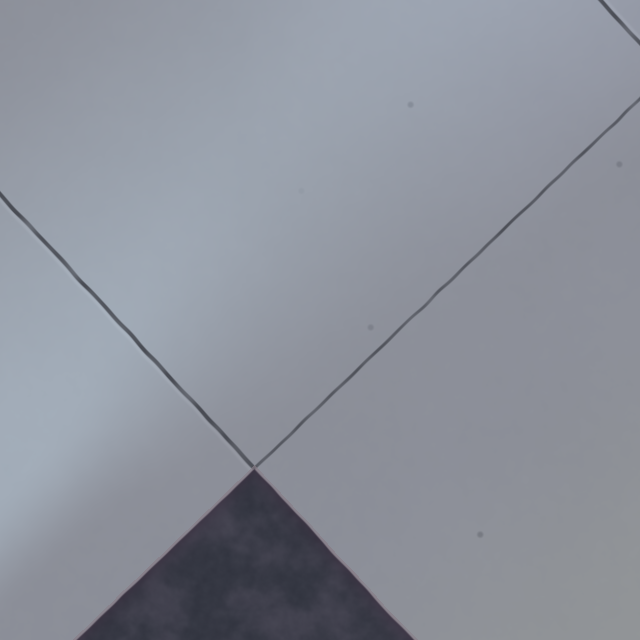
Reproduce this texture procedurally as a WebGL 2 fragment shader.

```glsl
#version 300 es
precision highp float;
// Large pale diagonal floor tiles with thin dark joints, a dark tile and a soft band of reflected light.

uniform vec2 u_resolution;
out vec4 fragColor;

vec2 hash2(vec2 p) {
    vec3 q = fract(p.xyx * vec3(0.1031, 0.1030, 0.0973));
    q += dot(q, q.yzx + 33.33);
    return fract((q.xx + q.yz) * q.zy);
}

float corner(vec2 cell, vec2 offset) {
    return dot(hash2(cell) * 2.0 - 1.0, offset);
}

float gradientNoise(vec2 p) {
    vec2 i = floor(p), f = fract(p);
    vec2 u = f * f * f * (f * (f * 6.0 - 15.0) + 10.0);
    vec2 e = vec2(1.0, 0.0);
    return mix(mix(corner(i, f), corner(i + e, f - e), u.x),
               mix(corner(i + e.yx, f - e.yx), corner(i + 1.0, f - 1.0), u.x), u.y);
}

float fbm(vec2 p) {
    float sum = 0.0, gain = 0.6;
    for (int i = 0; i < 4; i++) {
        sum += gain * gradientNoise(p);
        p = mat2(1.6, 1.2, -1.2, 1.6) * p + 7.3;
        gain *= 0.5;
    }
    return sum;
}

// Sparse faint spots, one candidate per grid cell
float specks(vec2 p) {
    vec2 cell = floor(p * 9.0);
    vec2 spot = 0.2 + 0.6 * hash2(cell + 4.0);
    float chance = hash2(cell + 31.0).x;
    float d = length(fract(p * 9.0) - spot) / 9.0;
    return smoothstep(0.93, 1.0, chance) * (1.0 - smoothstep(0.002, 0.007, d));
}

// Reflected daylight: crisp lower edge on the left, blurrier to the right
vec3 paleTile(vec2 p, vec2 t) {
    float blur = mix(0.07, 0.24, smoothstep(-0.3, 0.4, t.x));
    float glow = smoothstep(0.17 - blur, 0.18 + blur, t.y)
               * (1.0 - 0.95 * smoothstep(0.28, 0.85, t.y))
               * mix(1.0, 0.7, smoothstep(-0.25, 0.6, t.x));
    vec3 color = mix(vec3(0.548, 0.560, 0.598), vec3(0.635, 0.675, 0.722), glow);
    color += vec3(0.018, 0.020, 0.030) * smoothstep(0.3, 0.9, t.x) * smoothstep(-0.1, 0.1, t.y);
    color += vec3(0.022, 0.022, -0.006) * smoothstep(0.15, 0.65, -t.y);
    color += 0.010 * fbm(p * 5.0) + 0.007 * fbm(p * 38.0);
    return color - 0.09 * specks(p);
}

vec3 darkTile(vec2 p, float inset) {
    vec3 color = mix(vec3(0.205, 0.215, 0.258), vec3(0.262, 0.260, 0.310),
                     smoothstep(-0.2, 0.3, fbm(p * 14.0)));
    color += 0.035 * fbm(p * 60.0);
    return mix(color, vec3(0.235, 0.190, 0.255), 0.7 * exp(-max(inset, 0.0) / 0.011));
}

float stroke(float d, float halfWidth, float soft) {
    return 1.0 - smoothstep(halfWidth - soft, halfWidth + soft, abs(d));
}

void main() {
    vec2 p = gl_FragCoord.xy / u_resolution;
    float soft = max(0.0016, 0.8 / min(u_resolution.x, u_resolution.y));

    // Slightly skewed tile axes, measured from the shared corner
    vec2 r = p - vec2(0.398, 0.268);
    vec2 t = vec2(dot(r, vec2(0.733, 0.680)), dot(r, vec2(-0.6925, 0.7214)));
    vec2 seam = t + 0.0022 * vec2(gradientNoise(p * 24.0), gradientNoise(p * 24.0 + 50.0));

    // Distance to the joints, positive within odd rows and columns
    float side = 0.893;
    vec2 d = (abs(mod(seam / side + 0.5, 2.0) - 1.0) - 0.5) * side;
    float inset = min(d.x, d.y);

    vec3 color = paleTile(p, t);
    float wear = 0.85 + 0.5 * gradientNoise(p * 32.0);

    // Pale bevel beside the wider joints
    float plain = 1.0 - smoothstep(-soft, soft, d.y);
    color += 0.035 * plain * stroke(d.x - 0.006, 0.002, 0.003);
    color = mix(color, darkTile(p, inset), smoothstep(-soft, soft, inset));

    // Dark joints between pale tiles
    float joint = max(stroke(d.x, 0.0030, soft) * step(d.y, 0.0),
                      0.85 * stroke(d.y, 0.0023, soft) * step(d.x, 0.0));
    color = mix(color, vec3(0.270, 0.280, 0.310), clamp(joint * wear, 0.0, 0.95));

    // Dusty mauve rim around dark tiles
    float rim = stroke(inset + 0.002, 0.0028, soft * 1.3) * step(-0.004, inset);
    color = mix(color, vec3(0.530, 0.485, 0.525), 0.75 * rim * wear);

    fragColor = vec4(clamp(color, 0.0, 1.0), 1.0);
}
```
